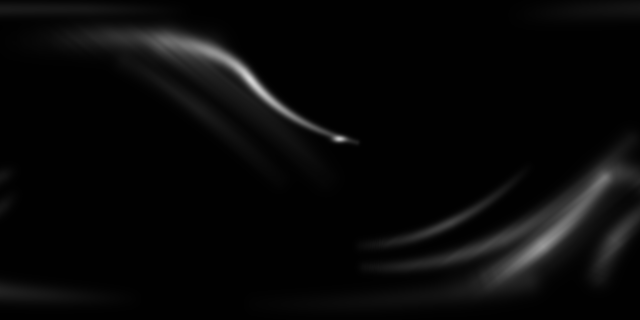
Reproduce this background procedurally as a WebGL 1 fragment shader.

```glsl
precision highp float;
// Soft curved streaks of grey light and faint haze on a black ground.

uniform vec2 u_resolution;

const int SEGMENTS = 14;
const vec3 BLACK = vec3(0.004);
const vec3 LIGHT = vec3(1.0);
const vec2 BEND = vec2(0.781, 0.753);       // brightest bend of the main arc
const vec2 SPARK = vec2(1.060, 0.565);      // hot point near its tip
const vec2 SPARK_SIZE = vec2(0.020, 0.010);
const float SPARK_GLOW = 0.6;
const float FIBER_DEPTH = 0.3;
const vec2 FIBER_SCALE = vec2(4.0, 60.0);   // along and across the strands

float hash(vec2 p) {
  return fract(sin(dot(p, vec2(127.1, 311.7))) * 43758.5);
}

float noise(vec2 p) {
  vec2 i = floor(p);
  vec2 f = fract(p);
  f = f * f * (3.0 - 2.0 * f);
  float low = mix(hash(i), hash(i + vec2(1.0, 0.0)), f.x);
  float high = mix(hash(i + vec2(0.0, 1.0)), hash(i + vec2(1.0, 1.0)), f.x);
  return mix(low, high, f.y);
}

vec2 bezier(vec2 a, vec2 b, vec2 c, float t) {
  return mix(mix(a, b, t), mix(b, c, t), t);
}

// Gaussian stroke along a curve; glow holds the start, middle and end levels,
// width the radii at both ends.
float streak(vec2 p, vec2 a, vec2 b, vec2 c, vec3 glow, vec2 width) {
  float best = 0.0;
  vec2 from = a;
  for (int i = 0; i < SEGMENTS; i++) {
    float t0 = float(i) / float(SEGMENTS);
    float t1 = float(i + 1) / float(SEGMENTS);
    vec2 to = bezier(a, b, c, t1);
    vec2 dir = to - from;
    float h = clamp(dot(p - from, dir) / dot(dir, dir), 0.0, 1.0);
    float t = mix(t0, t1, h);
    float d = length(p - from - dir * h) / mix(width.x, width.y, t);
    float level = t < 0.5 ? mix(glow.x, glow.y, t * 2.0)
                          : mix(glow.y, glow.z, t * 2.0 - 1.0);
    best = max(best, level * exp(-d * d));
    from = to;
  }
  return best;
}

// Bright arc falling from the upper left to the centre.
float mainArc(vec2 p) {
  float upper = streak(p, vec2(0.156, 0.880), vec2(0.651, 0.922), BEND,
                       vec3(0.0, 0.20, 0.82), vec2(0.036, 0.017));
  float lower = streak(p, BEND, vec2(0.898, 0.609), vec2(1.115, 0.555),
                       vec3(0.82, 0.46, 0.12), vec2(0.017, 0.009));
  vec2 s = (p - SPARK) / SPARK_SIZE;
  return max(upper, lower) + SPARK_GLOW * exp(-dot(s, s));
}

// Veils around and below the main arc.
float leftHaze(vec2 p) {
  float v = streak(p, vec2(0.39, 0.805), vec2(0.625, 0.69), vec2(0.872, 0.44),
                   vec3(0.05, 0.10, 0.02), vec2(0.030, 0.030));
  v += streak(p, vec2(0.52, 0.857), vec2(0.807, 0.69), vec2(1.016, 0.445),
              vec3(0.15, 0.10, 0.02), vec2(0.050, 0.040));
  v += streak(p, vec2(0.05, 0.87), vec2(0.34, 0.895), vec2(0.65, 0.845),
              vec3(0.01, 0.09, 0.12), vec2(0.045, 0.050));
  return v;
}

// Rising group of streaks at the lower right.
float rightStreaks(vec2 p) {
  float v = streak(p, vec2(1.13, 0.232), vec2(1.42, 0.245), vec2(1.667, 0.492),
                   vec3(0.04, 0.27, 0.0), vec2(0.018, 0.014));
  v += streak(p, vec2(1.14, 0.165), vec2(1.59, 0.145), vec2(1.97, 0.56),
              vec3(0.05, 0.30, 0.06), vec2(0.018, 0.034));
  v += streak(p, vec2(1.50, 0.125), vec2(1.69, 0.19), vec2(1.89, 0.44),
              vec3(0.04, 0.52, 0.24), vec2(0.034, 0.024));
  v += streak(p, vec2(1.45, 0.12), vec2(1.72, 0.16), vec2(1.90, 0.42),
              vec3(0.03, 0.12, 0.08), vec2(0.060, 0.060));
  v += streak(p, vec2(1.87, 0.43), vec2(1.93, 0.49), vec2(2.02, 0.43),
              vec3(0.06, 0.18, 0.12), vec2(0.030, 0.040));
  v += streak(p, vec2(1.87, 0.14), vec2(1.90, 0.25), vec2(2.02, 0.35),
              vec3(0.10, 0.27, 0.10), vec2(0.036, 0.030));
  return v;
}

// Dim light along the borders.
float edgeGlow(vec2 p) {
  float v = streak(p, vec2(-0.10, 0.97), vec2(0.30, 0.975), vec2(0.60, 0.965),
                   vec3(0.10, 0.08, 0.0), vec2(0.024, 0.020));
  v += streak(p, vec2(1.60, 0.95), vec2(1.80, 0.97), vec2(2.05, 0.975),
              vec3(0.0, 0.05, 0.08), vec2(0.035, 0.035));
  v += streak(p, vec2(-0.05, 0.095), vec2(0.10, 0.075), vec2(0.45, 0.065),
              vec3(0.14, 0.08, 0.0), vec2(0.034, 0.026));
  v += streak(p, vec2(0.80, 0.05), vec2(1.20, 0.04), vec2(1.65, 0.12),
              vec3(0.01, 0.05, 0.08), vec2(0.030, 0.040));
  v += streak(p, vec2(-0.02, 0.34), vec2(0.01, 0.35), vec2(0.05, 0.40),
              vec3(0.09, 0.07, 0.0), vec2(0.024, 0.020));
  v += streak(p, vec2(-0.02, 0.44), vec2(0.01, 0.45), vec2(0.045, 0.47),
              vec3(0.09, 0.07, 0.0), vec2(0.024, 0.020));
  return v;
}

void main() {
  vec2 p = gl_FragCoord.xy / u_resolution * vec2(2.0, 1.0);
  // Fine strands follow the slope of each side.
  float slope = mix(0.8, -0.8, smoothstep(1.1, 1.2, p.x));
  float strands = noise(vec2(p.x, p.y + slope * p.x) * FIBER_SCALE);
  float fiber = 1.0 + FIBER_DEPTH * (strands - 0.5);
  float light = mainArc(p) + (leftHaze(p) + rightStreaks(p)) * fiber + edgeGlow(p);
  gl_FragColor = vec4(mix(BLACK, LIGHT, clamp(light, 0.0, 1.0)), 1.0);
}
```
